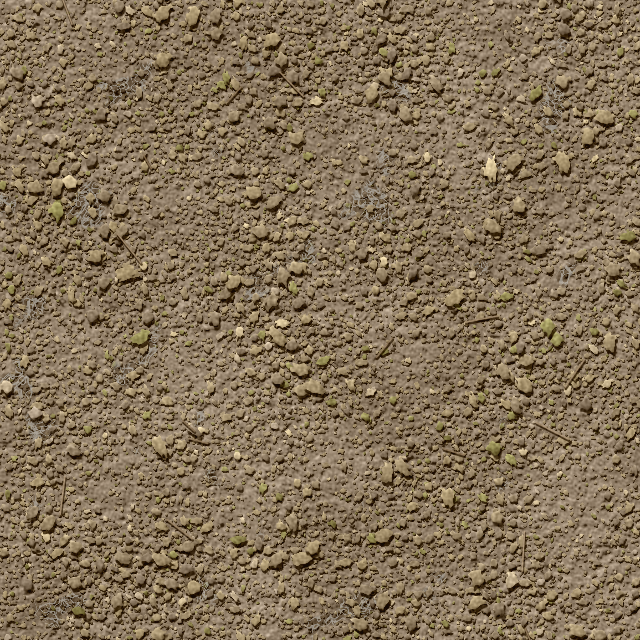
A Shadertoy shader for this texture:

```glsl
// Dry stony soil: a rough earth bed strewn with four sizes of angular pebbles.
// Each pebble is a warped hexagon, lit from above and casting a short shadow;
// pale lichen tufts and a few twigs lie between them.

const vec2 LIGHT_DIR = vec2(-0.35, 0.94);

vec2 hash2(vec2 p) {
    vec3 q = fract(p.xyx * vec3(0.1031, 0.1030, 0.0973));
    q += dot(q, q.yzx + 33.33);
    return fract((q.xx + q.yz) * q.zy);
}

float corner(vec2 cell, vec2 offset) {
    return dot(hash2(cell) * 2.0 - 1.0, offset);
}

float gradientNoise(vec2 p) {
    vec2 i = floor(p), f = p - i;
    vec2 u = f * f * f * (f * (f * 6.0 - 15.0) + 10.0);
    vec2 e = vec2(1.0, 0.0);
    float low = mix(corner(i, f), corner(i + e, f - e), u.x);
    float high = mix(corner(i + e.yx, f - e.yx), corner(i + 1.0, f - 1.0), u.x);
    return 1.4 * mix(low, high, u.y);
}

float relief(vec2 p) {
    return gradientNoise(p * 42.0) + 0.7 * gradientNoise(p * 95.0 + 7.0)
         + 0.45 * gradientNoise(p * 190.0 + 19.0);
}

// Radius-like measure of a turned, flattened and chipped hexagon
float stoneRadius(vec2 v, vec2 seed) {
    float a = seed.x * 6.283;
    vec2 q = mat2(cos(a), -sin(a), sin(a), cos(a)) * v;
    q.y *= 1.0 + 0.8 * seed.y;
    vec2 b = abs(q);
    float hexagon = max(b.x, b.x * 0.5 + b.y * 0.87);
    return mix(length(q), hexagon, 0.6) * (1.0 + 0.55 * gradientNoise(q * 3.5 + seed * 40.0));
}

// Lays one size of pebbles over the surface, lower rows first
void scatterStones(inout vec3 surface, vec2 uv, float cells, float density) {
    vec2 p = uv * cells, home = floor(p);
    float blur = 0.8 * cells / iResolution.y;
    float grain = gradientNoise(uv * 150.0 + cells);
    for (int j = -1; j <= 1; j++)
    for (int i = -1; i <= 1; i++) {
        vec2 id = home + vec2(i, j);
        vec2 seed = hash2(id + cells * 3.7), look = hash2(id + cells * 5.3 + 61.0);
        vec2 center = id + 0.15 + 0.7 * hash2(id + cells * 1.9 + 23.0);
        float patchiness = 0.55 * gradientNoise(center / cells * 6.0 + 4.0);
        if (look.x > density + patchiness) continue;

        vec2 v = p - center;
        float size = 0.26 + 0.26 * seed.y * look.y;
        float r = stoneRadius(v, seed);
        float shadowRadius = stoneRadius(v + LIGHT_DIR * 0.19, seed);
        surface *= 1.0 - 0.68 * (1.0 - smoothstep(size - 0.06, size + 0.07, shadowRadius));

        // Domed shading with a bright upper rim and dusty grain
        float facing = dot(v, LIGHT_DIR) / size;
        float rim = smoothstep(0.45, 1.0, r / size);
        float tone = 0.52 + 0.15 * look.y + facing * (0.06 + 0.13 * rim) + 0.13 * grain;
        float kind = fract(look.x * 37.0 + seed.x * 11.0);
        vec3 tint = mix(vec3(1.0), vec3(1.0, 0.99, 0.89), look.y);
        tint = mix(tint, vec3(0.93, 0.99, 0.78), step(0.93, kind));
        tone += 0.16 * step(kind, 0.05);
        surface = mix(surface, tone * tint, 1.0 - smoothstep(size - blur, size + blur, r));
    }
}

// Tangled pale threads with dark gaps, gathered in small tufts
void growLichen(inout vec3 surface, vec2 uv) {
    float tuft = smoothstep(0.36, 0.52, gradientNoise(uv * 11.0 + 31.0)
               + 0.25 * gradientNoise(uv * 40.0));
    float thread = abs(gradientNoise(uv * 75.0 + 2.0 * gradientNoise(uv * 30.0)));
    thread = min(thread, abs(gradientNoise(uv.yx * 90.0 + 53.0)));
    float strand = 1.0 - smoothstep(0.03, 0.12, thread);
    vec3 growth = mix(surface * 0.65, vec3(0.64, 0.69, 0.74), strand);
    surface = mix(surface, growth, tuft * 0.8);
}

void layTwigs(inout vec3 surface, vec2 uv) {
    float blur = 0.8 / iResolution.y;
    for (int k = 0; k < 16; k++) {
        vec2 seed = hash2(vec2(k, 87.0));
        float a = seed.x * 6.283;
        vec2 along = vec2(cos(a), sin(a));
        vec2 v = uv - hash2(vec2(k, 12.0));
        float reach = 0.01 + 0.022 * seed.y;
        float d = length(v - along * clamp(dot(v, along), -reach, reach));
        vec2 w = v + LIGHT_DIR * 0.003;
        float shadowDist = length(w - along * clamp(dot(w, along), -reach, reach));
        surface *= 1.0 - 0.6 * (1.0 - smoothstep(0.001, 0.003, shadowDist));
        vec3 wood = vec3(0.50, 0.48, 0.45) + 0.18 * seed.y;
        surface = mix(surface, wood, 1.0 - smoothstep(0.0013 - blur, 0.0013 + blur, d));
    }
}

void mainImage(out vec4 fragColor, in vec2 fragCoord) {
    vec2 uv = fragCoord / iResolution.y;

    // Earth bed, lit by the slope of its relief
    vec2 stepToLight = LIGHT_DIR * 0.0022;
    float slope = relief(uv - stepToLight) - relief(uv + stepToLight);
    float bed = 0.57 + 0.20 * slope + 0.06 * gradientNoise(uv * 9.0);
    bed *= 1.0 - 0.5 * smoothstep(0.3, 0.8, -slope);
    vec3 surface = vec3(bed);

    scatterStones(surface, uv, 125.0, 0.62);
    scatterStones(surface, uv, 76.0, 0.55);
    growLichen(surface, uv);
    scatterStones(surface, uv, 47.0, 0.36);
    scatterStones(surface, uv, 29.0, 0.14);
    layTwigs(surface, uv);

    // Fine grit, broad tonal drift, then the brown stain of the soil
    surface += 0.09 * gradientNoise(uv * 230.0) + 0.04 * gradientNoise(uv * 4.0);
    vec3 soilStain = vec3(0.0, 0.073, 0.16);
    fragColor = vec4(clamp(surface - soilStain, vec3(0.08, 0.04, 0.01), vec3(1.0)), 1.0);
}
```
